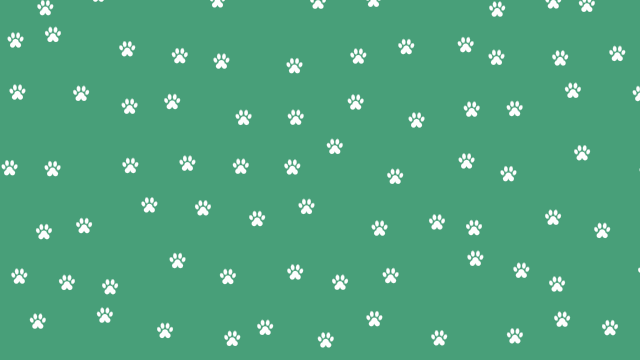
Write a Shadertoy shader that draws this pattern.

```glsl
// Small white paw prints scattered upright over a flat green ground.
// A grid with randomly shifted rows holds one jittered paw per cell; each paw
// is a distance field made of a lobed pad and four tilted oval toes.

#define CELL_SIZE 0.157              // grid step, in canvas heights
#define PAW_SIZE 0.0222              // half width of a paw, in canvas heights
#define JITTER 0.30                  // largest offset from the cell centre, in cells
#define EDGE_PIXELS 1.1              // width of the smoothed edge
#define SEED 17.0
#define GROUND_COLOR vec3(0.284, 0.622, 0.473)
#define PAW_COLOR vec3(0.995)

float hash(vec2 p) {
    vec3 q = fract(vec3(p.xyx) * 0.1031);
    q += dot(q, q.yzx + 33.33);
    return fract((q.x + q.y) * q.z);
}

float smoothUnion(float a, float b, float blend) {
    float h = max(blend - abs(a - b), 0.0) / blend;
    return min(a, b) - 0.25 * h * h * blend;
}

// Oval whose top leans to the right by the given angle.
float ovalDistance(vec2 p, vec2 radii, float lean) {
    float c = cos(lean), s = sin(lean);
    p = vec2(c * p.x - s * p.y, s * p.x + c * p.y);
    return (length(p / radii) - 1.0) * min(radii.x, radii.y);
}

// Paw of half width one, mirrored about its vertical axis.
float pawDistance(vec2 p) {
    p.x = abs(p.x);
    float innerToe = ovalDistance(p - vec2(0.32, 0.60), vec2(0.23, 0.36), 0.08);
    float outerToe = ovalDistance(p - vec2(0.76, 0.15), vec2(0.22, 0.31), 0.35);
    float crown = length(p - vec2(0.0, -0.21)) - 0.38;
    float lobe = length(p - vec2(0.37, -0.60)) - 0.32;
    float pad = smoothUnion(crown, lobe, 0.25);
    return min(pad, min(innerToe, outerToe));
}

void mainImage(out vec4 fragColor, in vec2 fragCoord) {
    vec2 grid = fragCoord / iResolution.y / CELL_SIZE;

    // Slide every row by its own amount so that no columns line up.
    float row = floor(grid.y);
    grid.x += hash(vec2(row, SEED));
    vec2 cell = floor(grid);

    // Place the paw; it always stays inside its cell.
    vec2 random = vec2(hash(cell + SEED), hash(cell + 3.7 * SEED));
    vec2 centre = cell + 0.5 + JITTER * (2.0 * random - 1.0);
    vec2 local = (grid - centre) * CELL_SIZE / PAW_SIZE;

    // Smooth the outline over about one pixel.
    float edge = EDGE_PIXELS / (iResolution.y * PAW_SIZE);
    float coverage = clamp(0.5 - pawDistance(local) / edge, 0.0, 1.0);
    fragColor = vec4(mix(GROUND_COLOR, PAW_COLOR, coverage), 1.0);
}
```
